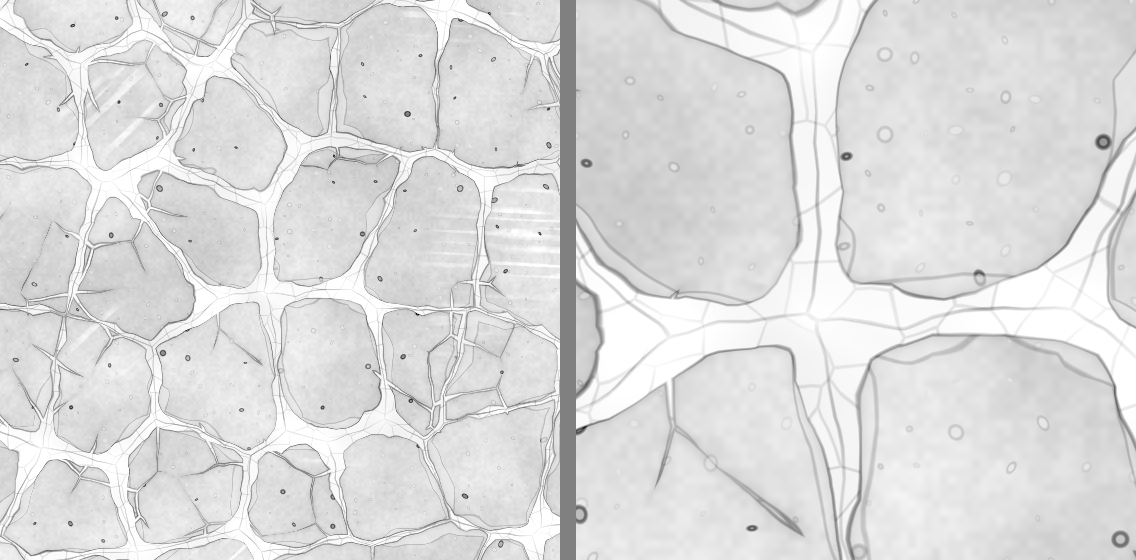
Left: the whole. Right: its middle third, enlarged.
Write a three.js fragment shader that draws this texture map.

```glsl
varying vec2 vUv;

float hash(vec2 p) {
  vec3 q = fract(vec3(p.xyx) * 0.1031);
  q += dot(q, q.yzx + 33.33);
  return fract((q.x + q.y) * q.z);
}

vec2 hash2(vec2 p) {
  return vec2(hash(p), hash(p + vec2(37.0, 91.0)));
}

// Value noise: roundness 0 gives angular facets, 1 gives soft blobs
float noise(vec2 p, float roundness) {
  vec2 i = floor(p), f = fract(p);
  vec2 u = mix(f, f * f * (3.0 - 2.0 * f), roundness);
  return mix(mix(hash(i), hash(i + vec2(1.0, 0.0)), u.x),
             mix(hash(i + vec2(0.0, 1.0)), hash(i + vec2(1.0, 1.0)), u.x), u.y);
}

float fbm(vec2 p) {
  float sum = 0.0, amp = 0.5;
  for (int i = 0; i < 5; i++) {
    sum += amp * noise(p, 1.0);
    p = mat2(0.8, 0.6, -0.6, 0.8) * p * 2.0 + 13.7;
    amp *= 0.5;
  }
  return sum;
}

mat2 turn(float a) {
  return mat2(cos(a), sin(a), -sin(a), cos(a));
}

float line(float d, float halfWidth) {
  return 1.0 - smoothstep(halfWidth * 0.3, halfWidth * 1.6, abs(d));
}

// Voronoi plates: nearest border, second border, plate id
vec3 plates(vec2 p, vec2 size, float jitter) {
  vec2 base = floor(p / size), home = base, toHome = vec2(0.0);
  float best = 1e3;
  for (int y = -1; y <= 1; y++) for (int x = -1; x <= 1; x++) {
    vec2 c = base + vec2(x, y);
    vec2 r = (c + 0.5 + jitter * (hash2(c) - 0.5)) * size - p;
    if (dot(r, r) < best) { best = dot(r, r); home = c; toHome = r; }
  }
  vec2 border = vec2(1e3);
  for (int y = -2; y <= 2; y++) for (int x = -2; x <= 2; x++) {
    if (x == 0 && y == 0) continue;
    vec2 c = home + vec2(x, y);
    vec2 r = (c + 0.5 + jitter * (hash2(c) - 0.5)) * size - p;
    float d = dot(0.5 * (toHome + r), normalize(r - toHome));
    if (d < border.x) border = vec2(d, border.x);
    else border.y = min(border.y, d);
  }
  return vec3(border, hash(home + 5.0));
}

// Scattered ellipses: signed distance and a random value
vec2 specks(vec2 p, float count, float share, float small, float large) {
  vec2 c = floor(p * count);
  float pick = hash(c + count);
  if (pick > share) return vec2(1.0, 0.0);
  vec2 center = (c + 0.25 + 0.5 * hash2(c + 3.0 * count)) / count;
  vec2 q = turn(6.28 * hash(c + 71.0)) * (p - center);
  q.x *= mix(1.0, 1.8, hash(c + 19.0));
  float size = hash(c + 43.0);
  return vec2(length(q) - mix(small, large, size * size), pick / share);
}

void main() {
  vec2 p = vUv;

  // Jagged crack network
  vec2 bend = vec2(noise(p * 17.0, 0.3), noise(p * 17.0 + 40.0, 0.3)) - 0.5;
  vec2 jag = vec2(noise(p * 55.0, 0.0), noise(p * 55.0 + 80.0, 0.0)) - 0.5;
  vec2 q = p + 0.016 * bend + 0.005 * jag;
  vec3 plate = plates(q + 3.0, vec2(0.182, 0.232), 0.72);
  float d = plate.x;

  // Chipped rim, wide at junctions, different on each side of a crack
  float chip = noise(p * 32.0 + plate.z * 97.0, 0.0);
  float junction = exp(-plate.y / 0.028) * smoothstep(0.2, 0.75, noise(p * 5.0 + 9.0, 1.0));
  float width = 0.001 + 0.015 * chip * chip + 0.042 * junction * (0.6 + 0.6 * chip);
  float reach = 0.001 + 0.06 * smoothstep(0.5, 0.75, noise(p * 7.0 + 21.0, 1.0));
  float spur = plates(q + 7.0, vec2(0.11), 0.8).x - 0.004 * (1.0 - d / reach);
  float vein = min(d - width, spur);
  float flake = d - 0.034 * noise(p * 22.0 + plate.z * 53.0, 0.2) * smoothstep(0.35, 0.7, noise(p * 8.0, 1.0));

  // Mottled plate surface with fine grain
  float mottle = smoothstep(0.2, 0.8, fbm(p * 6.0 + 2.0));
  float shade = mix(0.81, 0.92, mottle) + 0.025 * (plate.z - 0.5);
  shade += 0.045 * (noise(p * 210.0, 1.0) - 0.5) + 0.035 * (noise(p * 75.0, 1.0) - 0.5);

  // Patches of slanted scratches
  vec2 along = turn(-0.75 + 0.8 * floor(p.x * 2.0)) * p;
  float scratched = smoothstep(0.62, 0.82, noise(p * 5.0 + 60.0, 1.0));
  shade += 0.1 * scratched * smoothstep(0.55, 0.9, noise(along * vec2(9.0, 150.0), 1.0));

  // Pale flecks and dark ringed pits
  vec2 fleck = specks(p, 40.0, 0.5, 0.0012, 0.0045);
  shade = mix(shade, 0.92, 0.7 * smoothstep(0.001, -0.001, fleck.x));
  shade -= 0.13 * line(fleck.x, 0.001) * fleck.y;
  vec2 pit = specks(p + 0.3, 13.0, 0.55, 0.0022, 0.0065);
  shade = mix(shade, mix(0.5, 0.78, pit.y), smoothstep(0.001, -0.001, pit.x));
  shade -= 0.38 * line(pit.x, 0.0013);

  // Bleached surroundings and thin flakes
  shade = mix(shade, 0.94, 0.45 * exp(-d / 0.018) * noise(p * 9.0 + 31.0, 1.0));
  shade = mix(shade, 0.925, 0.6 * smoothstep(0.001, -0.001, flake));
  shade -= 0.14 * line(flake, 0.0011);
  shade -= 0.09 * exp(-max(vein, 0.0) / 0.004);

  // White filling broken into faint shards
  vec3 shard = plates(q + 11.0, vec2(0.036), 0.9);
  float filling = mix(0.92, 0.99, noise(p * 13.0, 1.0)) + 0.02 * shard.z + 0.06 * junction;
  filling -= 0.12 * line(shard.x, 0.001) * (1.0 - junction);
  shade = mix(shade, min(filling, 1.0), smoothstep(0.001, -0.001, vein));

  // Dark contours of rim and crack
  float ink = noise(p * 24.0 + 15.0, 1.0);
  shade -= 0.38 * line(vein, 0.0012) * mix(0.25, 1.0, ink);
  shade -= 0.42 * line(d, 0.0011) * mix(0.9, 0.2, ink) * (1.0 - 0.8 * junction);

  gl_FragColor = vec4(vec3(clamp(shade, 0.0, 1.0)), 1.0);
}
```
